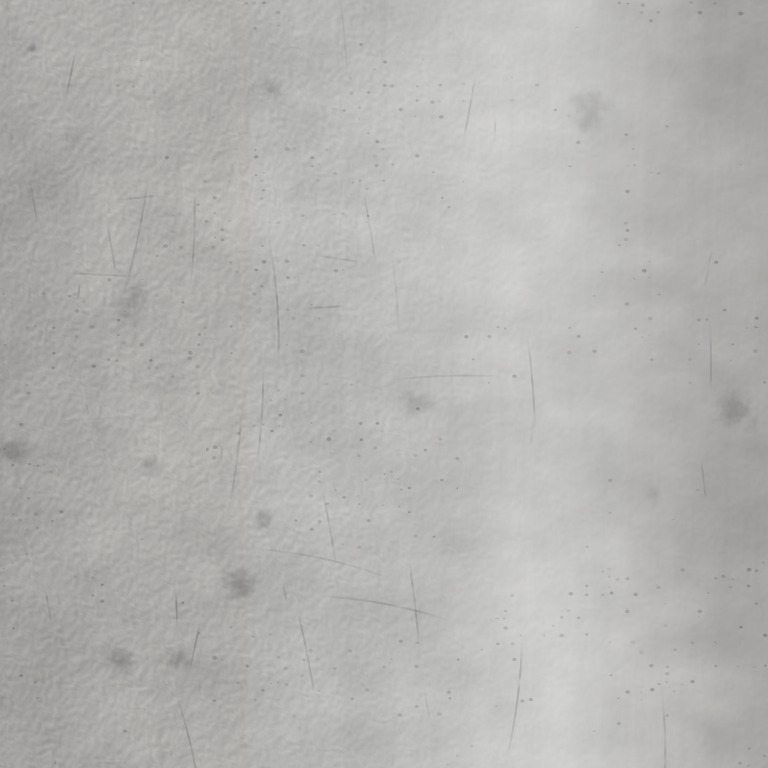
A WebGL 2 fragment shader for this texture:

```glsl
#version 300 es
precision highp float;
// Weathered grey concrete panel with a soft vertical sheen and a faint seam.
// Layered value noise makes the clouds and embossed grain; hashed loops
// scatter pits, stains and thin, mostly upright scratches.

uniform vec2 u_resolution;
out vec4 fragColor;

const float BASE_TONE = 0.652;
const float SEAM_X = 0.325;
const float SEAM_STEP = 0.015;
const float CLOUD_AMOUNT = 0.105;
const float MOTTLE_AMOUNT = 0.075;
const float STREAK_AMOUNT = 0.022;
const float RELIEF_SCALE = 175.0;
const float RELIEF_LEFT = 0.062;
const float RELIEF_RIGHT = 0.016;
const float PIT_CELLS = 95.0;
const float PIT_DEPTH = 0.13;
const int SCRATCH_COUNT = 40;
const int STAIN_COUNT = 16;
const vec3 WARM_TINT = vec3(1.012, 1.0, 0.985);
const vec3 COOL_TINT = vec3(1.002, 1.0, 0.99);

float hash(vec2 p) {
    vec3 q = fract(p.xyx * vec3(0.1031, 0.1030, 0.0973));
    q += dot(q, q.yzx + 33.33);
    return fract((q.x + q.y) * q.z);
}

vec2 hash2(vec2 p) {
    return vec2(hash(p), hash(p + vec2(57.3, 19.7)));
}

float noise(vec2 p) {
    vec2 cell = floor(p), f = fract(p);
    f = f * f * (3.0 - 2.0 * f);
    float low = mix(hash(cell), hash(cell + vec2(1, 0)), f.x);
    float high = mix(hash(cell + vec2(0, 1)), hash(cell + vec2(1, 1)), f.x);
    return mix(low, high, f.y);
}

float fbm(vec2 p) {
    float sum = 0.0, gain = 0.5;
    for (int i = 0; i < 5; i++) {
        sum += gain * noise(p);
        p = mat2(1.6, 1.2, -1.2, 1.6) * p + 7.3;
        gain *= 0.5;
    }
    return sum / 0.97;
}

// Broad light across the panel: dim sides, bright band right of centre
float sheen(float x) {
    return BASE_TONE + 0.03 * smoothstep(0.0, 0.2, x)
        + 0.05 * smoothstep(0.2, 0.55, x) + 0.055 * smoothstep(0.53, 0.68, x)
        - 0.135 * smoothstep(0.7, 1.0, x);
}

// Height of the embossed skin
float skin(vec2 p) {
    return 0.7 * noise(p) + 0.3 * noise(p * 2.1 + 11.0);
}

// Small dark pits, gathered where the mask is high
float pits(vec2 p, float mask, float pixel) {
    vec2 g = p * PIT_CELLS, cell = floor(g);
    vec2 offset = g - cell - mix(vec2(0.3), vec2(0.7), hash2(cell));
    float radius = mix(0.1, 0.28, hash(cell + 5.1));
    float present = step(1.0 - 0.14 * mask, hash(cell + 31.7));
    float soft = pixel * PIT_CELLS;
    float d = length(offset * vec2(1.0, 1.25));
    return present * (1.0 - smoothstep(radius - 0.1, radius + soft, d));
}

// Thin bowed lines, most of them close to vertical
float scratches(vec2 p, float pixel) {
    float sum = 0.0;
    for (int i = 0; i < SCRATCH_COUNT; i++) {
        vec2 id = vec2(float(i) + 1.0, 3.7);
        vec2 shape = hash2(id + 20.0);
        float lying = step(0.85, hash(id + 41.0));
        float angle = 0.45 * (shape.x - 0.5) + 1.5 * lying;
        vec2 q = p - hash2(id);
        q = mat2(cos(angle), -sin(angle), sin(angle), cos(angle)) * q;
        q.x += 1.6 * (shape.y - 0.5) * q.y * q.y;
        float reach = mix(0.012, 0.1, shape.y * shape.y);
        float ends = 1.0 - smoothstep(0.4 * reach, reach, abs(q.y));
        float line = 1.0 - smoothstep(0.0004, 0.0009 + pixel, abs(q.x));
        float wear = mix(0.3, 1.0, noise(q * vec2(20.0, 90.0) + id));
        sum += line * ends * wear * mix(0.04, 0.13, hash(id + 63.0));
    }
    return sum;
}

// Ragged smudges with a dark heart
float stains(vec2 p) {
    float sum = 0.0, ragged = fbm(p * 55.0) - 0.5;
    for (int i = 0; i < STAIN_COUNT; i++) {
        vec2 id = vec2(float(i) + 2.0, 88.4);
        vec2 q = (p - hash2(id)) * vec2(1.0, mix(0.7, 1.6, hash(id + 9.0)));
        float size = mix(0.005, 0.019, hash(id + 14.0));
        float d = length(q) / size + 2.2 * ragged;
        sum += exp(-d * abs(d)) * mix(0.025, 0.12, hash(id + 27.0));
    }
    return min(sum, 0.2);
}

void main() {
    vec2 p = gl_FragCoord.xy / u_resolution;
    float pixel = 1.0 / min(u_resolution.x, u_resolution.y);
    float leftSide = 1.0 - smoothstep(SEAM_X - 0.004, SEAM_X + 0.004, p.x);

    // Sheen, seam, clouds and upright streaks
    float cloud = fbm(p * vec2(5.0, 5.5) + 3.0);
    float tone = sheen(p.x) - SEAM_STEP * leftSide * mix(1.0, 0.5, p.y);
    tone += CLOUD_AMOUNT * (cloud - 0.5);
    tone += MOTTLE_AMOUNT * (fbm(p * vec2(15.0, 24.0) + 40.0) - 0.5);
    tone += STREAK_AMOUNT * (fbm(p * vec2(90.0, 4.0) + 8.0) - 0.5);

    // Embossed grain lit from the upper left, fading to the right
    vec2 g = p * RELIEF_SCALE + 1.5 * noise(p * 60.0);
    vec2 toLight = vec2(-0.3, 0.4);
    float relief = skin(g - toLight) - skin(g + toLight);
    tone += mix(RELIEF_LEFT, RELIEF_RIGHT, smoothstep(0.2, 0.8, p.x)) * relief;

    // Wear marks
    float mask = smoothstep(0.42, 0.7, fbm(p * vec2(6.0, 9.0) + 71.0));
    tone -= PIT_DEPTH * pits(p, mask, pixel) * mix(0.3, 1.0, hash(floor(p * PIT_CELLS)));
    tone -= scratches(p, pixel) + stains(p);

    float warmth = max(leftSide, smoothstep(0.75, 1.0, p.x));
    fragColor = vec4(tone * mix(COOL_TINT, WARM_TINT, warmth), 1.0);
}
```
